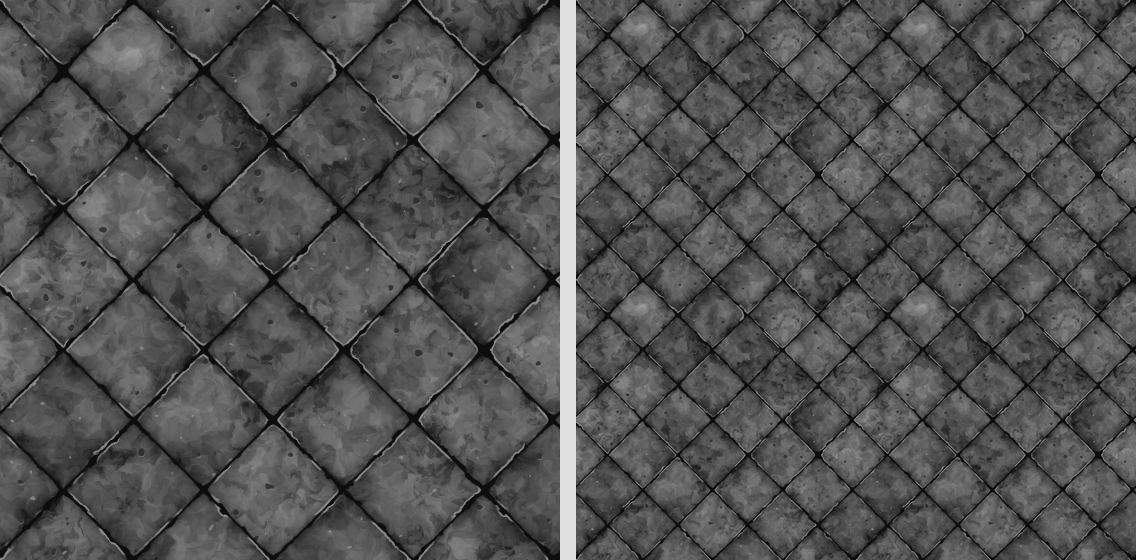
Left: one tile. Right: repeated 2 by 2.
Reproduce this texture procedurally as a Shadertoy shader.

```glsl
// Worn grey stone tiles laid diagonally, with dark seams, chipped edges, pits and flecks.

const float REPEATS = 4.0;                        // diamonds across and down
const float LATTICE_TO_CANVAS = 0.70711 / REPEATS; // seam distance scale
const vec2 LATTICE_OFFSET = vec2(0.047, 0.0);
const float SEAM_HALF_WIDTH = 0.0015;
const float STONE_GREY = 0.372;
const float SEAM_GREY = 0.05;
const float CHIP_GREY = 0.62;
const float PIT_GREY = 0.14;

vec3 hash3(vec2 p, float seed) {
    vec3 q = fract((p.xyx + seed * 7.31) * vec3(0.1031, 0.1030, 0.0973));
    q += dot(q, q.yxz + 33.33);
    return fract((q.xxy + q.yzz) * q.zyx);
}

// Value noise that wraps after n cells.
float noise(vec2 uv, float n, float seed) {
    vec2 p = uv * n, i = floor(p), f = p - i;
    f = f * f * (3.0 - 2.0 * f);
    float a = hash3(mod(i, n), seed).x;
    float b = hash3(mod(i + vec2(1, 0), n), seed).x;
    float c = hash3(mod(i + vec2(0, 1), n), seed).x;
    float d = hash3(mod(i + 1.0, n), seed).x;
    return mix(mix(a, b, f.x), mix(c, d, f.x), f.y);
}

float fbm(vec2 uv, float n, float seed) {
    float sum = 0.0, gain = 0.5;
    for (int k = 0; k < 4; k++) {
        sum += gain * noise(uv, n, seed + float(k));
        n *= 2.0;
        gain *= 0.5;
    }
    return sum / 0.9375;
}

// Flat, soft-edged brush patches: a smoothed cellular pattern of random tones.
float dabs(vec2 uv, float n, float seed) {
    vec2 p = uv * n, i = floor(p), total = vec2(0.0);
    for (int y = -1; y <= 1; y++)
    for (int x = -1; x <= 1; x++) {
        vec2 cell = i + vec2(x, y);
        vec3 h = hash3(mod(cell, n), seed);
        vec2 d = cell + h.xy - p;
        total += exp(-32.0 * dot(d, d)) * vec2(h.z, 1.0);
    }
    return total.x / total.y;
}

// Scattered round spots; chance is the share of grid cells that hold one.
float spots(vec2 uv, float n, float chance, float radius, float seed, float pixel) {
    vec2 p = uv * n, i = floor(p);
    vec3 h = hash3(mod(i, n), seed);
    float size = radius * mix(0.45, 1.0, fract(h.z * 57.0));
    float d = length(p - i - mix(vec2(0.25), vec2(0.75), h.xy)) / n;
    return step(h.z, chance) * (1.0 - smoothstep(size - pixel, size + pixel, d));
}

// Mottled stone tone, different for each tile seed.
float stone(vec2 uv, float seed, float edge) {
    vec2 warp = vec2(fbm(uv, 32.0, 3.0), fbm(uv, 32.0, 8.0)) - 0.5;
    vec2 p = uv + 0.035 * warp;
    float clouds = fbm(p, 11.0, seed) - 0.5;
    float tone = STONE_GREY + 0.30 * clouds;
    tone += 0.10 * (dabs(p, 26.0, seed) - 0.5);
    tone += 0.075 * (dabs(p, 60.0, seed + 5.0) - 0.5);
    tone += 0.04 * (dabs(p, 130.0, seed + 9.0) - 0.5);

    // Grime gathers along the borders and in broken, gritty patches.
    float grime = 1.0 - smoothstep(0.0, 0.045, edge + 0.05 * (fbm(p, 24.0, seed + 2.0) - 0.4));
    float grit = smoothstep(0.52, 0.68, fbm(p, 70.0, seed + 4.0));
    float patches = smoothstep(0.45, 0.65, fbm(uv, 9.0, seed + 13.0));
    return tone - 0.09 * grime - 0.10 * grit * max(patches, 0.6 * grime);
}

void mainImage(out vec4 fragColor, in vec2 fragCoord) {
    vec2 uv = fragCoord / iResolution.xy;
    float pixel = 0.75 / iResolution.y;

    // Diagonal lattice: seams lie where either coordinate is whole.
    vec2 p = uv * REPEATS + LATTICE_OFFSET;
    vec2 lattice = vec2(p.x + p.y, p.x - p.y);
    vec2 cell = floor(lattice);
    vec2 centre = mod(vec2(cell.x + cell.y + 1.0, cell.x - cell.y) * 0.5, REPEATS);
    vec3 tile = hash3(centre * 2.0, 17.0);
    float seed = 20.0 + floor(tile.x * 90.0);
    vec2 sides = (0.5 - abs(lattice - cell - 0.5)) * LATTICE_TO_CANVAS;
    float edge = min(sides.x, sides.y);
    float corner = exp(-max(sides.x, sides.y) / 0.011);

    float tone = stone(uv, seed, edge) + 0.09 * (tile.y - 0.5);

    // Pits with a lit lower rim, then pale flecks.
    vec2 rough = uv + 0.006 * (vec2(noise(uv, 110.0, 31.0), noise(uv, 110.0, 37.0)) - 0.5);
    float pit = spots(rough, 18.0, 0.22, 0.0062, 41.0, pixel);
    float rim = spots(rough + vec2(-0.001, 0.002), 18.0, 0.22, 0.0062, 41.0, pixel);
    tone = mix(tone, 0.50, 0.6 * rim);
    tone = mix(tone, PIT_GREY, 0.8 * pit);
    tone = mix(tone, 0.57, 0.75 * spots(rough, 30.0, 0.09, 0.0035, 53.0, pixel));

    // Seam: uneven width, wider at crossings, with a broken bright chipped lip.
    float wear = fbm(uv, 48.0, seed + 6.0);
    float width = SEAM_HALF_WIDTH + 0.005 * smoothstep(0.5, 0.85, wear)
                + 0.009 * corner * tile.z + 0.0012 * (noise(uv, 160.0, seed) - 0.5);
    float lip = 1.0 - smoothstep(0.0012, 0.0012 + 2.0 * pixel, abs(edge - width - 0.001));
    float chipped = smoothstep(0.50, 0.64, fbm(uv, 20.0, seed + 11.0));
    tone *= 1.0 - 0.35 * exp(-max(edge - width, 0.0) / 0.004);
    tone = mix(tone, CHIP_GREY, 0.8 * lip * chipped);
    tone = mix(SEAM_GREY, tone, smoothstep(width - pixel, width + pixel, edge));

    fragColor = vec4(vec3(clamp(tone, 0.0, 1.0)), 1.0);
}
```
